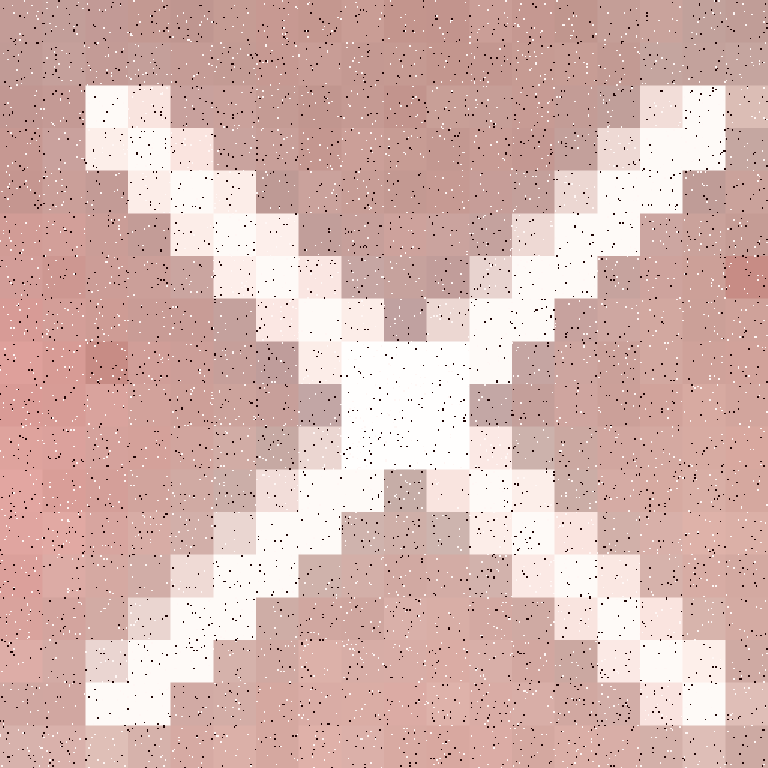
Write a Shadertoy shader that draws this background.

```glsl
const float TILES = 18.0;
const float SPECKS = 512.0;
const vec2 CROSS_TILE = vec2(9.0, 8.0);
const float ARM_REACH = 7.5;

float hash(vec2 p, float seed) {
    vec3 h = fract(vec3(p.xyx) * vec3(0.1031, 0.1030, 0.0973) + seed * 0.137);
    h += dot(h, h.yzx + 33.33);
    return fract((h.x + h.y) * h.z);
}

float glow(vec2 p, vec2 center, vec2 radius) {
    vec2 d = (p - center) / radius;
    return exp(-dot(d, d));
}

// 1 on a single tile, 0 elsewhere
float tileMask(vec2 tile, vec2 target) {
    vec2 d = abs(tile - target);
    return step(max(d.x, d.y), 0.5);
}

// Dusty rose field, greyer beside the arms
vec3 roseTile(vec2 tile, vec2 q) {
    vec2 p = (tile + 0.5) / TILES;
    vec3 color = mix(vec3(0.855, 0.675, 0.645), vec3(0.775, 0.600, 0.570), smoothstep(0.0, 1.0, p.y));
    color += vec3(0.045, -0.025, -0.015) * glow(p, vec2(0.0, 0.42), vec2(0.16, 0.32));
    color += vec3(0.025, 0.02, 0.015) * glow(p, vec2(1.0, 0.4), vec2(0.2, 0.3));
    color += vec3(-0.01, 0.045, 0.035) * glow(p, vec2(1.0, 0.88), vec2(0.2, 0.12));

    float gap = min(abs(q.x + q.y), abs(q.x - q.y));
    float shade = exp(-0.6 * max(gap - 2.0, 0.0)) * (0.35 + 0.6 * exp(-dot(q, q) / 14.0));
    vec3 grey = mix(vec3(0.765, 0.695, 0.675), vec3(0.735, 0.635, 0.635), step(0.0, q.y));
    color = mix(color, grey, shade);

    color += (hash(tile, 1.0) - 0.5) * vec3(0.035, 0.045, 0.045);
    color.r += (hash(tile, 2.0) - 0.5) * 0.02;

    // Deeper accents and faint spill past the tips
    float deep = tileMask(tile, vec2(2.0, 9.0)) + tileMask(tile, vec2(17.0, 11.0));
    color = mix(color, vec3(0.78, 0.55, 0.52), deep);
    float spill = tileMask(tile, vec2(2.0, 0.0)) + tileMask(tile, vec2(16.0, 0.0))
                + tileMask(tile, vec2(17.0, 1.0)) + tileMask(tile, vec2(17.0, 15.0));
    return mix(color, vec3(0.88, 0.76, 0.73), 0.8 * spill);
}

// Stepped diagonal cross with blush edge tiles
vec3 mosaic(vec2 uv) {
    vec2 tile = floor(uv * TILES);
    vec2 q = tile - CROSS_TILE;
    float fall = q.x + q.y;
    float rise = q.x - q.y;
    float reach = max(abs(q.x), abs(q.y));
    vec3 color = roseTile(tile, q);
    vec3 ivory = vec3(0.998, 0.982, 0.968);
    float tint = (hash(tile, 3.0) - 0.5) * 0.05;

    if (reach < ARM_REACH) {
        if (abs(fall) < 1.5) color = vec3(0.985, 0.915, 0.897) + tint * vec3(0.3, 1.0, 1.0);
        if (abs(rise) < 1.5) color = rise < -0.5 ? vec3(0.935, 0.853, 0.835) + tint : ivory;
        if (min(abs(fall), abs(rise)) < 0.5) color = ivory;
        if (reach < 1.5) color = vec3(1.0, 0.995, 0.993);
    }
    return color;
}

// Four samples soften the tile boundaries
vec3 smoothMosaic(vec2 uv, vec2 pixel) {
    vec3 sum = vec3(0.0);
    for (int i = 0; i < 4; i++) {
        vec2 offset = vec2(float(i % 2), float(i / 2)) * 0.5 - 0.25;
        sum += mosaic(uv + offset * pixel);
    }
    return sum * 0.25;
}

// Sparse dark and light grains
vec3 addSpecks(vec3 color, vec2 uv) {
    vec2 grain = floor(uv * SPECKS);
    float pick = hash(grain, 7.0);
    color = mix(color, vec3(0.10, 0.0, 0.0), step(pick, 0.013));
    return mix(color, vec3(1.0, 0.97, 0.96), step(0.987, pick));
}

void mainImage(out vec4 fragColor, in vec2 fragCoord) {
    vec2 uv = fragCoord / iResolution.xy;
    vec3 color = smoothMosaic(uv, 1.0 / iResolution.xy);
    fragColor = vec4(addSpecks(color, uv), 1.0);
}
```
